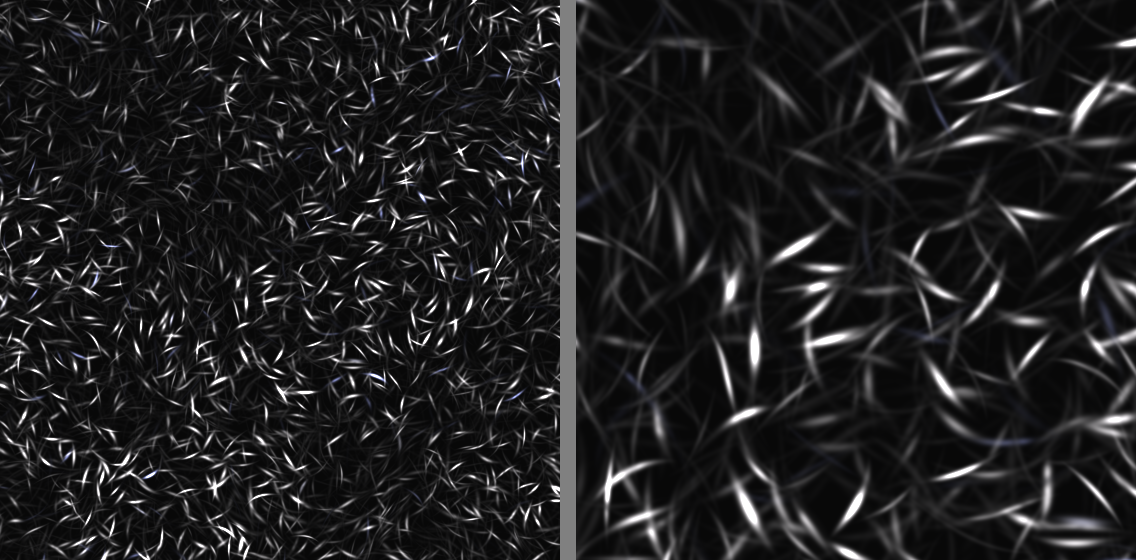
Left, the full canvas; right, a detail of the centre.
Give the GLSL for this texture, as a Shadertoy shader.

```glsl
const int LAYERS = 12;
const int COARSE_LAYERS = 2;         // first layers hold longer, dimmer strands
const float FINE_CELLS = 22.0;       // cells across the canvas
const float COARSE_CELLS = 10.0;
const float STRAND_WIDTH = 0.0023;
const float BODY_LIGHT = 0.085;
const float GLINT_LIGHT = 1.75;
const float GLINT_RARITY = 6.0;      // higher means fewer bright glints
const float SHADOW = 0.5;            // how much a strand hides those below
const float PATCH_CELLS = 6.0;       // scale of the lively and quiet areas
const vec3 BLACK = vec3(0.031, 0.031, 0.032);
const vec3 SILVER = vec3(1.0, 0.985, 1.0);
const vec3 BLUE_SILVER = vec3(0.72, 0.76, 1.08);
const float PI = 3.14159265;

// Four random values in 0..1 from integer cell, layer and seed
vec4 hash4(vec2 cell, int layer, int seed) {
    uvec4 v = uvec4(ivec4(ivec2(cell) + 64, layer, seed));
    v = v * 1664525u + 1013904223u;
    v.x += v.y * v.w; v.y += v.z * v.x; v.z += v.x * v.y; v.w += v.y * v.z;
    v ^= v >> 16u;
    v.x += v.y * v.w; v.y += v.z * v.x; v.z += v.x * v.y; v.w += v.y * v.z;
    return vec4(v >> 8u) / 16777216.0;
}

float valueNoise(vec2 p) {
    vec2 i = floor(p), f = fract(p);
    f = f * f * (3.0 - 2.0 * f);
    float low = mix(hash4(i, 90, 7).x, hash4(i + vec2(1, 0), 90, 7).x, f.x);
    float high = mix(hash4(i + vec2(0, 1), 90, 7).x, hash4(i + vec2(1, 1), 90, 7).x, f.x);
    return mix(low, high, f.y);
}

// Loosely shared direction, so that neighbours form small bundles
float strandAngle(vec2 cell, int layer, float jitter) {
    float k = float(layer);
    float flow = sin(cell.x * 0.55 + k * 2.3) + sin(cell.y * 0.47 - k * 1.7);
    return PI * 0.618 * k + 0.9 * flow + 1.6 * (jitter - 0.5);
}

// Lays one curved strand over the colour; p is in cells from its cell corner
void addStrand(inout vec3 color, vec2 p, vec2 cell, int layer, float cells, float liveliness) {
    vec4 place = hash4(cell, layer, 1);
    vec4 shape = hash4(cell, layer, 2);
    vec4 look = hash4(cell, layer, 3);
    bool coarse = layer < COARSE_LAYERS;

    float angle = strandAngle(cell, layer, place.z);
    vec2 along = vec2(cos(angle), sin(angle));
    vec2 q = p - place.xy;
    float x = dot(q, along);
    float y = dot(q, vec2(-along.y, along.x));
    float halfLength = mix(0.6, 0.93, place.w);
    float u = x / halfLength;
    if (abs(u) >= 1.0) return;

    // Distance to a bent centre line, in canvas units
    float bend = (shape.x - 0.5) * 0.85;
    float twist = (shape.y - 0.5) * 0.5;
    float slope = 2.0 * bend * x + 3.0 * twist * x * x;
    float offset = y - bend * x * x - twist * x * x * x;
    float dist = offset / sqrt(1.0 + slope * slope) / cells;

    // Tapered body with a short glint near the middle
    float taper = 1.0 - u * u;
    float width = STRAND_WIDTH * mix(0.65, 1.3, shape.z) * mix(0.6, 1.0, taper);
    if (coarse) width *= 1.4;
    float ridge = exp(-dist * dist / (width * width));
    float cover = exp(-dist * dist / (3.0 * width * width)) * taper;
    float glintLength = mix(0.19, 0.38, shape.w) * (coarse ? 0.6 : 1.0);
    float g = (x - 0.25 * (look.z - 0.5)) / glintLength;
    float glint = GLINT_LIGHT * pow(look.x, GLINT_RARITY) * exp(-g * g) * liveliness;
    if (coarse) glint *= 0.5;
    float body = BODY_LIGHT * mix(0.15, 1.2, look.y * look.y);
    vec3 tint = mix(SILVER, BLUE_SILVER, smoothstep(0.94, 0.97, look.w));

    color = mix(color, BLACK * 0.8, SHADOW * cover);
    color += tint * ridge * taper * (body + glint);
}

void mainImage(out vec4 fragColor, in vec2 fragCoord) {
    vec2 uv = fragCoord / iResolution.y;

    // Uneven activity, stretched a little sideways
    vec2 patchPos = uv * PATCH_CELLS * vec2(0.8, 1.2);
    float activity = 0.6 * valueNoise(patchPos) + 0.4 * valueNoise(patchPos * 2.3 + 11.0);
    float liveliness = mix(0.4, 1.5, smoothstep(0.2, 0.8, activity));

    vec3 color = BLACK;
    for (int layer = 0; layer < LAYERS; layer++) {
        float cells = layer < COARSE_LAYERS ? COARSE_CELLS : FINE_CELLS;
        vec2 p = uv * cells + fract(float(layer) * vec2(0.37, 0.71));
        vec2 home = floor(p);
        for (int j = -1; j <= 1; j++) {
            for (int i = -1; i <= 1; i++) {
                vec2 cell = home + vec2(i, j);
                addStrand(color, p - cell, cell, layer, cells, liveliness);
            }
        }
    }
    fragColor = vec4(clamp(color, 0.0, 1.0), 1.0);
}
```
